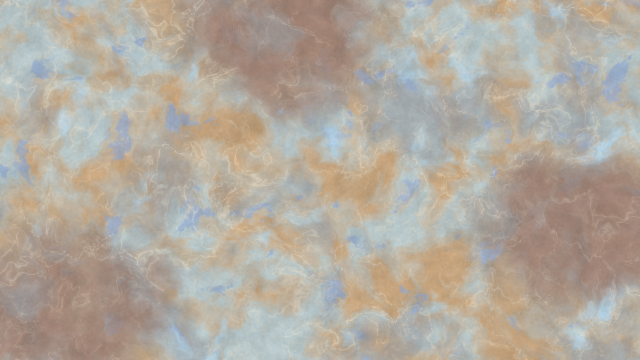
A WebGL 1 fragment shader for this texture:

```glsl
precision highp float;
// Weathered mineral surface: tan, cream and pale blue patches with rusty clouds.
// Domain-warped gradient noise picks the pigments; broad waves place the rust,
// and the zero lines of folded noise draw a net of thin, broken pale veins.
uniform vec2 u_resolution;

const float TAU = 6.2831853;
const vec3 CREAM = vec3(0.745, 0.705, 0.635);
const vec3 TAN = vec3(0.765, 0.635, 0.485);
const vec3 MIST = vec3(0.705, 0.765, 0.775);
const vec3 GREY = vec3(0.595, 0.605, 0.620);
const vec3 RUST = vec3(0.610, 0.485, 0.430);
const vec3 PERIWINKLE = vec3(0.550, 0.650, 0.820);
const vec3 SKY = vec3(0.690, 0.840, 0.940);
const vec3 VEIN = vec3(0.890, 0.850, 0.765);

vec2 randomGradient(vec2 cell) {
  vec3 h = fract(cell.xyx * vec3(0.1031, 0.1030, 0.0973));
  h += dot(h, h.yzx + 33.33);
  float angle = TAU * fract((h.x + h.y) * h.z);
  return vec2(cos(angle), sin(angle));
}

float gradientNoise(vec2 p) {
  vec2 i = floor(p);
  vec2 f = p - i;
  vec2 w = f * f * f * (f * (f * 6.0 - 15.0) + 10.0);
  vec2 e = vec2(1.0, 0.0);
  float a = dot(randomGradient(i), f);
  float b = dot(randomGradient(i + e.xy), f - e.xy);
  float c = dot(randomGradient(i + e.yx), f - e.yx);
  float d = dot(randomGradient(i + e.xx), f - e.xx);
  return mix(mix(a, b, w.x), mix(c, d, w.x), w.y);
}

// Rotated octaves, centred on zero
float fbm(vec2 p) {
  float sum = 0.0;
  float amplitude = 1.0;
  for (int i = 0; i < 5; i++) {
    sum += amplitude * gradientNoise(p);
    p = mat2(1.6, 1.2, -1.2, 1.6) * p + 17.3;
    amplitude *= 0.55;
  }
  return sum;
}

vec2 warp(vec2 p, float scale, float amount) {
  vec2 q = p * scale;
  return p + amount * vec2(fbm(q + 31.7), fbm(q + 74.2));
}

// Soft clouds on a tilted lattice, from -1 to 1
float broadWaves(vec2 p, vec2 center) {
  vec2 d = p - center;
  float u = dot(d, vec2(0.50, 0.947));
  float v = dot(d, vec2(0.816, -0.631));
  return 0.5 * (cos(TAU * u) + cos(TAU * v));
}

// Thin bright threads along the zero lines, stronger where the gate opens
float veins(vec2 p, float scale, float width) {
  float thread = exp(-abs(fbm(p * scale)) / width);
  float gate = smoothstep(-0.2, 0.35, fbm(p * scale * 0.7 + 90.3));
  return thread * gate;
}

void main() {
  vec2 p = gl_FragCoord.xy / u_resolution.y;
  vec2 q = warp(warp(p, 3.0, 0.05), 9.0, 0.022);

  // Patches of tan, cream and mist
  float pigment = 0.9 * fbm(q * 6.5 + 3.1) + 0.5 * fbm(p * 1.9 + 52.0);
  vec3 color = mix(CREAM, TAN, smoothstep(-0.02, 0.40, pigment));
  color = mix(color, MIST, smoothstep(-0.02, 0.36, -pigment));

  // Smoky grey and rusty clouds
  float smoke = smoothstep(0.0, 0.55, fbm(q * 4.5 + 21.4));
  float cloud = 0.85 * broadWaves(p, vec2(0.78, 0.88)) + 0.6 * fbm(q * 3.2 + 8.6);
  float halo = smoothstep(0.0, 0.55, cloud);
  float rust = smoothstep(0.22, 0.85, cloud);
  color = mix(color, GREY, 0.5 * halo);
  color = mix(color, RUST, 0.85 * rust);
  color = mix(color, GREY, 0.6 * smoke);

  // Small blue inclusions and luminous openings
  float clearArea = 1.0 - 0.85 * rust;
  float blue = smoothstep(0.34, 0.56, fbm(q * 8.5 + 41.9));
  color = mix(color, PERIWINKLE, 0.62 * blue * clearArea);
  float sky = smoothstep(0.25, 0.75, fbm(q * 5.0 + 63.5));
  color = mix(color, SKY, 0.85 * sky * clearArea);

  // Vein net at three sizes
  float net = veins(q + 5.7, 4.5, 0.025);
  net += 0.8 * veins(q + 9.2, 8.0, 0.035);
  net += 0.6 * veins(q + 2.4, 14.0, 0.050);
  color = mix(color, VEIN, 0.52 * min(net, 1.0) * (1.0 - 0.45 * rust));

  // Billowed relief, mottled light and fine grain
  float relief = abs(fbm(q * 7.0 + 27.0)) - 0.22;
  float mottle = fbm(p * 22.0 + 11.0);
  float grain = gradientNoise(p * 120.0);
  float light = 1.0 - 0.11 * relief + 0.06 * mottle + 0.03 * grain;
  gl_FragColor = vec4(clamp(color * light, 0.0, 1.0), 1.0);
}
```
